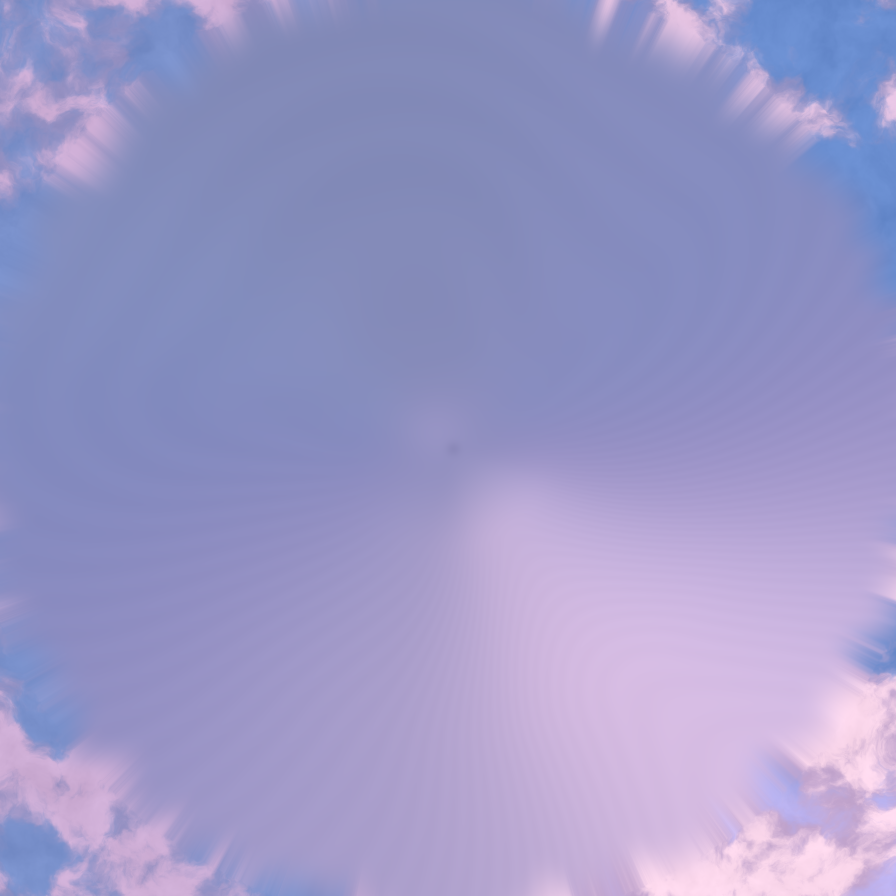
Give the GLSL for this texture, as a WebGL 2 fragment shader.

```glsl
#version 300 es
precision highp float;
// A soft lilac fan of light around a central point, with pink clouds in the corners.
uniform vec2 u_resolution;
out vec4 outColor;

const float TAU = 6.2831853;
const float DISC_RADIUS = 0.535;   // where the smooth fan gives way to clouds
const float STREAK_DEPTH = 0.075;  // how far clouds smear inward
const float CLOUD_SCALE = 13.0;
const float BAND_STRENGTH = 0.0035;
const vec3 CORE = vec3(0.565, 0.56, 0.75);
const vec3 CORE_GLOW = vec3(0.62, 0.60, 0.79);
const vec3 SKY_LEFT = vec3(0.47, 0.56, 0.79);
const vec3 SKY_RIGHT = vec3(0.41, 0.55, 0.81);
const vec3 SKY_LOW_RIGHT = vec3(0.74, 0.70, 0.94);
const vec3 MAUVE = vec3(0.60, 0.585, 0.78);
const vec3 PINK = vec3(0.80, 0.675, 0.83);
const vec3 BRIGHT_PINK = vec3(0.98, 0.84, 0.92);

// Fan colours, counterclockwise from the right in steps of 30 degrees
const int STOPS = 12;
const vec3 FAN[STOPS] = vec3[STOPS](
  vec3(0.59, 0.56, 0.77), vec3(0.52, 0.55, 0.755), vec3(0.525, 0.55, 0.745),
  vec3(0.51, 0.54, 0.72), vec3(0.51, 0.54, 0.72), vec3(0.515, 0.56, 0.75),
  vec3(0.505, 0.535, 0.745), vec3(0.565, 0.555, 0.76), vec3(0.635, 0.605, 0.79),
  vec3(0.685, 0.63, 0.80), vec3(0.855, 0.745, 0.89), vec3(0.82, 0.73, 0.895));

float hash(vec2 p) {
  vec3 q = fract(p.xyx * 0.1031);
  q += dot(q, q.yzx + 33.33);
  return fract((q.x + q.y) * q.z);
}

float noise(vec2 p) {
  vec2 i = floor(p), f = fract(p);
  f = f * f * (3.0 - 2.0 * f);
  return mix(mix(hash(i), hash(i + vec2(1, 0)), f.x),
             mix(hash(i + vec2(0, 1)), hash(i + vec2(1, 1)), f.x), f.y);
}

float fbm(vec2 p) {
  float sum = 0.0, amp = 0.5, total = 0.0;
  for (int i = 0; i < 6; i++) {
    sum += amp * noise(p);
    total += amp;
    p = mat2(1.6, 1.2, -1.2, 1.6) * p + 7.3;
    amp *= 0.56;
  }
  return sum / total;
}

// Quadratic spline around the ring of fan colours
vec3 fanColor(float angle) {
  float s = fract(angle / TAU) * float(STOPS);
  int i = int(floor(s + 0.5));
  float t = s - float(i);
  return FAN[(i + STOPS - 1) % STOPS] * 0.5 * (0.5 - t) * (0.5 - t)
       + FAN[i % STOPS] * (0.75 - t * t)
       + FAN[(i + 1) % STOPS] * 0.5 * (0.5 + t) * (0.5 + t);
}

float puff(vec2 p, vec2 center, float radius) {
  vec2 d = (p - center) / radius;
  return exp(-dot(d, d));
}

vec3 cloudColor(vec2 p) {
  float right = smoothstep(0.3, 0.7, p.x), low = smoothstep(0.65, 0.35, p.y);
  float lowRight = right * low;
  vec3 sky = mix(mix(SKY_LEFT, SKY_RIGHT, right), SKY_LOW_RIGHT,
                 lowRight * smoothstep(0.22, 0.08, p.y));

  // Cloud cover, with broad masses and gaps
  vec2 q = p * CLOUD_SCALE;
  vec2 warp = vec2(fbm(q * 0.8 + 3.1), fbm(q * 0.8 + 19.7));
  float density = 0.5 + 1.2 * (fbm(q + warp) - 0.5);
  float cover = mix(mix(0.03, -0.06, right), mix(0.02, 0.05, right), low);
  cover += 0.13 * (puff(p, vec2(0.04, 0.84), 0.06) + puff(p, vec2(0.75, 1.0), 0.05)
                 + puff(p, vec2(0.98, 1.0), 0.04) + puff(p, vec2(0.90, 0.12), 0.06)
                 + puff(p, vec2(0.04, 0.14), 0.06) + puff(p, vec2(0.24, 1.0), 0.03));
  cover -= 0.15 * (puff(p, vec2(0.02, 0.72), 0.04) + puff(p, vec2(0.90, 0.93), 0.07)
                 + puff(p, vec2(0.20, 0.94), 0.04) + puff(p, vec2(0.80, 0.06), 0.03)
                 + puff(p, vec2(0.22, 0.06), 0.03));
  float body = smoothstep(0.36, 0.62, density + cover);

  // Lit crests over muted undersides
  float relief = fbm(q * 2.6 + 2.0 * warp) - 0.5;
  float crest = smoothstep(0.48, 0.78, density + cover + 0.55 * relief);
  vec3 lit = mix(PINK, BRIGHT_PINK, max(lowRight, 0.45 * right));
  vec3 cloud = mix(mix(MAUVE, PINK, 0.9 * lowRight), lit, crest);
  return mix(sky, cloud, body) + 0.10 * relief;
}

void main() {
  vec2 uv = gl_FragCoord.xy / u_resolution;
  vec2 p = uv - 0.5;
  float r = length(p);
  vec2 dir = p / max(r, 1e-4);

  // Fan of light, converging on the core
  vec3 fan = fanColor(atan(p.y, p.x) + 0.06 * sin(r * 9.0));
  float spread = smoothstep(0.0, 0.12, r) * (0.72 + 0.28 * smoothstep(0.06, 0.34, r));
  vec3 color = mix(CORE, fan, spread);
  color = mix(color, CORE_GLOW, 0.5 * puff(uv, vec2(0.487, 0.518), 0.035));
  color -= 0.035 * puff(uv, vec2(0.506, 0.499), 0.008);

  // Faint contour lines
  color += BAND_STRENGTH * sin(600.0 * color.r + 80.0 * r) * smoothstep(0.05, 0.2, r);

  // Corner clouds, smeared radially along the rim and calmer at the mid edges
  vec3 clouds = cloudColor(0.5 + dir * max(r, DISC_RADIUS));
  float ragged = 0.04 * (noise(dir * 14.0 + 4.0) - 0.5);
  float rim = smoothstep(DISC_RADIUS - STREAK_DEPTH, DISC_RADIUS + 0.015, r + ragged);
  float corner = smoothstep(0.02, 0.36, abs(dir.x * dir.y));
  color = mix(color, clouds, rim * rim * mix(0.2, 1.0, corner));

  outColor = vec4(clamp(color, 0.0, 1.0), 1.0);
}
```
